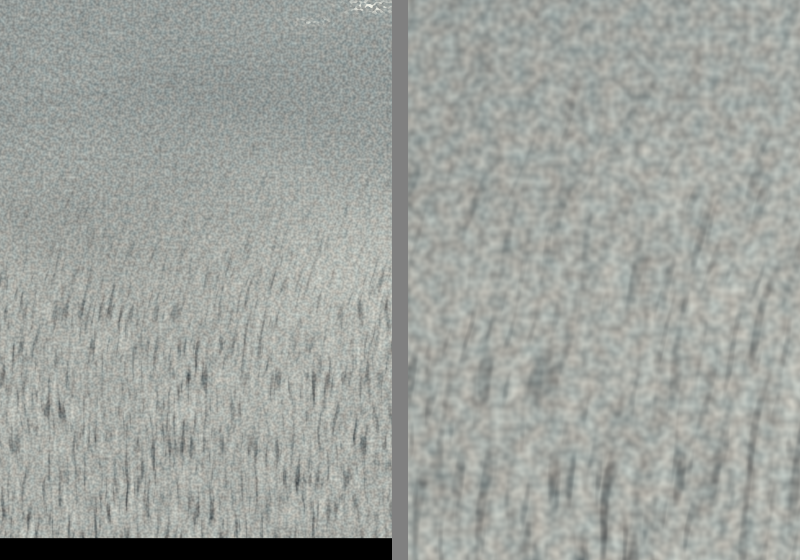
Left, the full canvas; right, a detail of the centre.
Write a WebGL 1 fragment shader that draws this texture.

```glsl
precision highp float;
uniform vec2 u_resolution;

const vec3 SHADE = vec3(0.50, 0.515, 0.505);
const vec3 LIGHT = vec3(0.78, 0.79, 0.76);
const float BAR_HEIGHT = 0.039;

vec2 hashGradient(vec2 cell) {
  vec3 h = fract(cell.xyx * vec3(0.1031, 0.1030, 0.0973));
  h += dot(h, h.yzx + 33.33);
  float angle = 6.2832 * fract((h.x + h.y) * h.z);
  return vec2(cos(angle), sin(angle));
}

float gradientNoise(vec2 p) {
  vec2 i = floor(p);
  vec2 f = p - i;
  vec2 w = f * f * f * (f * (f * 6.0 - 15.0) + 10.0);
  vec2 e = vec2(1.0, 0.0);
  float a = dot(hashGradient(i), f);
  float b = dot(hashGradient(i + e.xy), f - e.xy);
  float c = dot(hashGradient(i + e.yx), f - e.yx);
  float d = dot(hashGradient(i + e.xx), f - e.xx);
  return mix(mix(a, b, w.x), mix(c, d, w.x), w.y);
}

// Soft elliptical spot, 1 at its centre
float glow(vec2 p, vec2 centre, vec2 radius) {
  vec2 d = (p - centre) / radius;
  return exp(-dot(d, d));
}

// Grooves run upright below and lean to the right higher up
vec2 bendGrooves(vec2 p) {
  float rise = max(p.y - 0.28, 0.0);
  float lean = 0.45 + 0.25 * p.x;
  float wobble = 0.006 * gradientNoise(p * vec2(9.0, 14.0));
  return vec2(p.x - lean * rise * rise + wobble, p.y);
}

// Relief of the grooves: negative in the dark cuts
float grooves(vec2 p, vec2 density) {
  float n = gradientNoise(p * density + 17.0);
  return -0.75 * n - 0.8 * smoothstep(0.18, 0.5, n);
}

float grain(vec2 p) {
  float fine = gradientNoise(p * 217.0 + 5.3);
  float coarse = gradientNoise(p * 121.0 + 61.7);
  return 0.65 * fine + 0.4 * coarse;
}

// Broad uneven lighting over the sheet
float lighting(vec2 p) {
  float tone = mix(0.655, 0.605, smoothstep(0.4, 0.85, p.y));
  tone += 0.065 * glow(p, vec2(0.64, 0.52), vec2(0.20, 0.15));
  tone += 0.03 * glow(p, vec2(0.50, 0.68), vec2(0.10, 0.06));
  tone -= 0.025 * glow(p, vec2(0.52, 0.83), vec2(0.22, 0.08));
  tone -= 0.02 * glow(p, vec2(0.12, 0.60), vec2(0.20, 0.10));
  return tone + 0.03 * gradientNoise(p * vec2(4.0, 7.0) + 2.5);
}

// Bright flecks near the upper right corner
float flecks(vec2 p) {
  float region = glow(p, vec2(0.66, 0.988), vec2(0.045, 0.012));
  region += 0.6 * glow(p, vec2(0.56, 0.962), vec2(0.035, 0.007));
  return region * smoothstep(0.0, 0.3, gradientNoise(p * vec2(120.0, 160.0)));
}

void main() {
  vec2 p = gl_FragCoord.xy / u_resolution.y;
  vec2 bent = bendGrooves(p);

  // Grooves fade towards the top and vary in patches
  float depth = mix(1.0, 0.12, smoothstep(0.25, 0.78, p.y));
  depth *= 0.9 + 0.7 * gradientNoise(p * vec2(8.0, 10.0) + 31.0);
  float relief = 0.17 * grooves(bent, vec2(108.0, 17.0));
  relief += 0.10 * grooves(bent + 3.0, vec2(165.0, 32.0));

  // Faint crosswise scratches in the upper left
  vec2 across = vec2(p.x + 0.4 * p.y, p.y + 0.35 * p.x);
  float scratches = gradientNoise(across * vec2(20.0, 150.0));
  scratches *= glow(p, vec2(0.05, 0.85), vec2(0.25, 0.25));

  float tone = lighting(p) + depth * relief + 0.19 * grain(p);
  tone += 0.06 * scratches + 0.012;

  // Grey ramp with slight colour mottling
  vec3 color = SHADE + (LIGHT - SHADE) * (tone - 0.51) / 0.28;
  float tint = gradientNoise(p * 95.0 + 40.0);
  color += 0.03 * tint * vec3(1.0, -0.3, -0.8);
  color += vec3(-0.012, 0.0, 0.008) * smoothstep(0.45, 0.9, p.y);
  color = mix(color, vec3(0.95, 0.95, 0.91), clamp(flecks(p), 0.0, 1.0));

  // Black strip along the bottom
  float edge = 0.75 / u_resolution.y;
  color *= smoothstep(BAR_HEIGHT - edge, BAR_HEIGHT + edge, p.y);
  gl_FragColor = vec4(clamp(color, 0.0, 1.0), 1.0);
}
```
